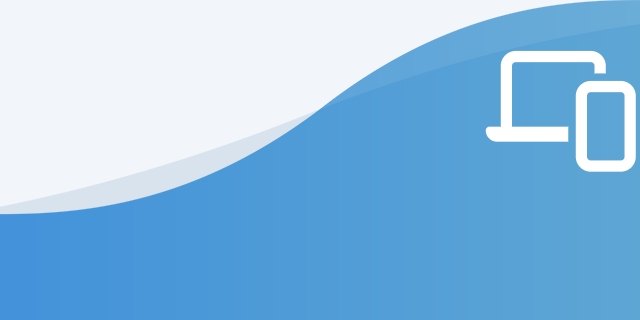
Write a Shadertoy shader that draws this background.

```glsl
// A pale sky above a blue S-shaped wave, with a translucent veil crossing it
// and a white laptop-and-phone pictogram at the right. The wave and veil are
// height curves of x; the pictogram is built from rounded-box distances.

const vec3 PAPER       = vec3(0.949, 0.961, 0.980);
const vec3 PAPER_SHADE = vec3(0.850, 0.890, 0.928);
const vec3 BLUE_LEFT   = vec3(0.263, 0.573, 0.855);
const vec3 BLUE_RIGHT  = vec3(0.365, 0.650, 0.830);

// Coverage of the region where distance d is negative
float coverage(float d, float pixel) {
    return clamp(0.5 - d / pixel, 0.0, 1.0);
}

float roundBox(vec2 p, vec2 center, vec2 halfSize, float radius) {
    vec2 q = abs(p - center) - halfSize + radius;
    return length(max(q, 0.0)) + min(max(q.x, q.y), 0.0) - radius;
}

// Rounded frame whose outer edge has the given half size
float frame(vec2 p, vec2 center, vec2 halfSize, float radius, float stroke) {
    float inset = 0.5 * stroke;
    return abs(roundBox(p, center, halfSize - inset, radius - inset)) - inset;
}

// Straight line from a to b, bent by bow at its middle
float bowedLine(float a, float b, float bow, float t) {
    return mix(a, b, t) + 4.0 * bow * t * (1.0 - t);
}

// S-curve: flat at both ends, steepest at x = 1
float waveHeight(float x) {
    const float power = 2.3;
    return x < 1.0 ? 0.331 + 0.328 * pow(max(x, 0.0), power)
                   : 1.0 - 0.341 * pow(max(2.0 - x, 0.0), power);
}

// Gentler curve that meets the wave at x = 1
float veilHeight(float x) {
    return x < 1.0 ? bowedLine(0.354, 0.659, -0.026, x)
                   : bowedLine(0.659, 0.9245, 0.031, x - 1.0);
}

// Pictogram on a grid about 20 units wide and 16 high
float devices(vec2 q) {
    const float stroke = 1.5;
    float phone = frame(q, vec2(16.0, 6.05), vec2(4.0, 6.05), 2.0, stroke);

    // Screen: a frame cut away behind the phone and below the base
    float screen = frame(q, vec2(9.0, 8.05), vec2(7.0, 8.05), 2.0, stroke);
    float kept = min(13.1 - q.y, max(q.x - 9.0, 5.0 - q.y));
    screen = max(screen, kept);

    // Base: small upper and large lower rounding on its left end
    float lower = roundBox(q, vec2(8.0, 8.0), vec2(8.0, 4.0), 1.5);
    float upper = roundBox(q, vec2(8.0, 2.0), vec2(8.0, 4.0), 0.5);
    float base = max(max(lower, upper), q.x - 11.0);

    return min(phone, min(screen, base));
}

void mainImage(out vec4 fragColor, in vec2 fragCoord) {
    vec2 p = fragCoord / iResolution.y;
    float pixel = 1.0 / iResolution.y;
    float across = fragCoord.x / iResolution.x;

    // Curves
    float curveX = 2.0 * across;
    float inWave = coverage(p.y - waveHeight(curveX), 1.2 * pixel);
    float inVeil = coverage(p.y - veilHeight(curveX), 1.1 * pixel);

    // The veil dims both the paper and the blue
    vec3 blue = mix(BLUE_LEFT, BLUE_RIGHT, across);
    vec3 litBlue = mix(blue, vec3(1.0), 0.08);
    vec3 paper = mix(PAPER, PAPER_SHADE, inVeil);
    vec3 water = mix(litBlue, blue, inVeil);
    vec3 color = mix(paper, water, inWave);

    // Pictogram
    const float gridUnit = 0.02344;
    vec2 iconOrigin = vec2(1.518, 0.4635);
    float icon = devices((p - iconOrigin) / gridUnit) * gridUnit;
    color = mix(color, vec3(1.0), coverage(icon, pixel));

    fragColor = vec4(color, 1.0);
}
```
